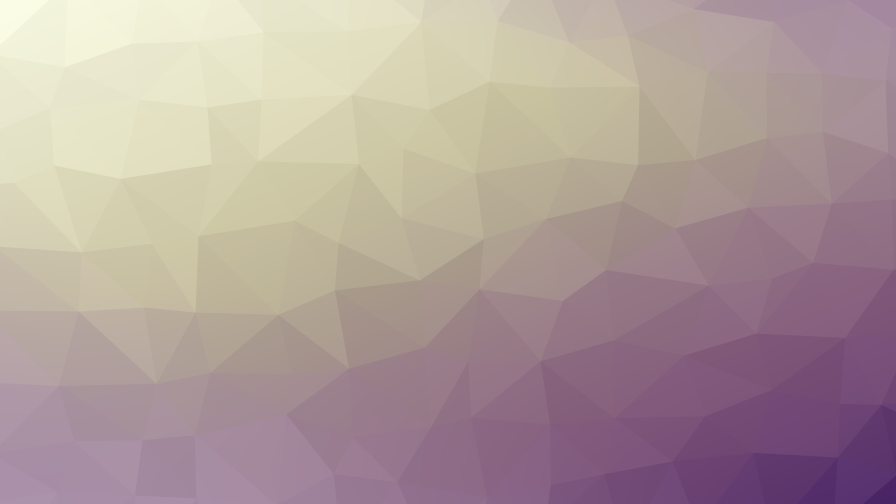
A Shadertoy shader for this background:

```glsl
// Low-poly background: a jittered, gently sloping grid is split into triangles.
// Each facet takes its colour from a diagonal ramp, cream to deep violet, with
// lavender in the two remaining corners, plus a small random change of light.

#define CELL vec2(0.137, 0.127)  // grid pitch, in canvas heights
#define JITTER 0.56              // vertex scatter, in cells
#define SLOPE 0.05               // rise of the rows towards the right
#define FLATNESS 0.65            // 0 = smooth gradient, 1 = one colour per facet
#define FACET_LIGHT 0.036        // range of random facet brightness
#define RAMP_SLANT 0.78          // horizontal share of the ramp

const vec3 RAMP[9] = vec3[9](
    vec3(0.98, 0.99, 0.90), vec3(0.925, 0.92, 0.82), vec3(0.87, 0.86, 0.735),
    vec3(0.80, 0.775, 0.64), vec3(0.69, 0.645, 0.565), vec3(0.595, 0.485, 0.53),
    vec3(0.52, 0.37, 0.49), vec3(0.425, 0.265, 0.45), vec3(0.29, 0.15, 0.41));
const vec3 LAVENDER_LEFT = vec3(0.66, 0.56, 0.66);
const vec3 LAVENDER_RIGHT = vec3(0.63, 0.52, 0.62);

float hash(vec2 p) {
    return fract(sin(dot(p, vec2(127.1, 311.7))) * 43758.5);
}

// Smooth colour field over the canvas, uv from 0 to 1
vec3 backdrop(vec2 uv) {
    uv = clamp(uv, 0.0, 1.0);
    float across = RAMP_SLANT * uv.x;
    float down = 1.0 - uv.y;
    float t = 8.0 * (across + down) / (1.0 + RAMP_SLANT);
    int i = int(min(t, 7.0));
    vec3 color = mix(RAMP[i], RAMP[i + 1], t - float(i));

    // Lavender grows away from the main diagonal
    float side = across - down;
    color = mix(color, LAVENDER_LEFT, smoothstep(0.3, 1.0, -side));
    return mix(color, LAVENDER_RIGHT, smoothstep(0.3, 1.0, 1.2 * side));
}

// Position of a grid vertex, in canvas heights
vec2 vertex(vec2 id) {
    vec2 offset = vec2(hash(id), hash(id + 37.3)) - 0.5;
    vec2 p = (id + JITTER * offset) * CELL;
    return p + vec2(0.0, SLOPE * p.x);
}

float cross2(vec2 a, vec2 b) {
    return a.x * b.y - a.y * b.x;
}

float edgeDistance(vec2 p, vec2 a, vec2 b) {
    return cross2(b - a, p - a) / length(b - a);
}

// Adds one facet: rgb holds weighted colour, a holds coverage
void addFacet(inout vec4 sum, vec2 p, vec2 a, vec2 b, vec2 c, float seed) {
    float winding = sign(cross2(b - a, c - a));
    float inside = winding * edgeDistance(p, a, b);
    inside = min(inside, winding * edgeDistance(p, b, c));
    inside = min(inside, winding * edgeDistance(p, c, a));
    float coverage = clamp(inside * iResolution.y + 0.5, 0.0, 1.0);
    if (coverage <= 0.0) return;

    vec2 samplePoint = mix(p, (a + b + c) / 3.0, FLATNESS);
    vec3 color = backdrop(samplePoint * iResolution.y / iResolution.xy);
    color += FACET_LIGHT * (seed - 0.5);
    sum += coverage * vec4(color, 1.0);
}

void mainImage(out vec4 fragColor, in vec2 fragCoord) {
    vec2 p = fragCoord / iResolution.y;
    vec2 home = floor((p - vec2(0.0, SLOPE * p.x)) / CELL);
    vec4 sum = vec4(0.0);

    // Visit nearby cells; cut each along its shorter diagonal
    for (int y = -1; y <= 1; y++) {
        for (int x = -1; x <= 1; x++) {
            vec2 id = home + vec2(x, y);
            vec2 a = vertex(id);
            vec2 b = vertex(id + vec2(1.0, 0.0));
            vec2 c = vertex(id + vec2(1.0, 1.0));
            vec2 d = vertex(id + vec2(0.0, 1.0));
            float seed1 = hash(id + 11.7);
            float seed2 = hash(id + 71.9);
            if (distance(a, c) < distance(b, d)) {
                addFacet(sum, p, a, b, c, seed1);
                addFacet(sum, p, a, c, d, seed2);
            } else {
                addFacet(sum, p, a, b, d, seed1);
                addFacet(sum, p, b, c, d, seed2);
            }
        }
    }

    vec3 color = sum.a > 0.001 ? sum.rgb / sum.a : backdrop(fragCoord / iResolution.xy);
    fragColor = vec4(color, 1.0);
}
```
